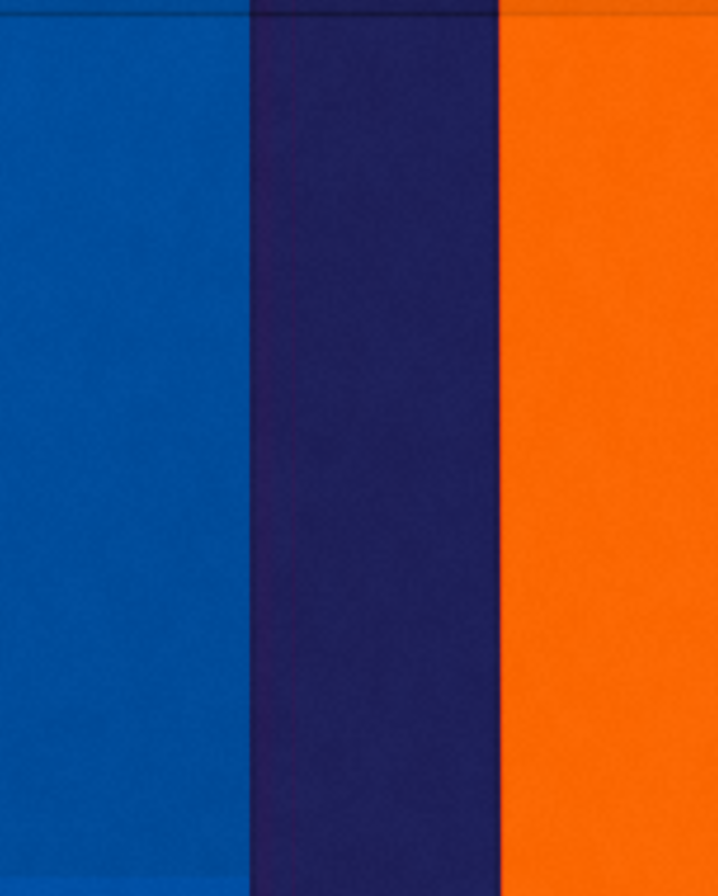
Reproduce this background procedurally as a WebGL 2 fragment shader.

```glsl
#version 300 es
precision highp float;
// Three vertical fabric bands in blue, navy and orange with stitched hems and a faint weave.

uniform vec2 u_resolution;
out vec4 fragColor;

// Colours
const vec3 BLUE = vec3(0.0, 0.302, 0.612);
const vec3 NAVY = vec3(0.118, 0.125, 0.352);
const vec3 ORANGE = vec3(0.984, 0.404, 0.008);
const vec3 FRINGE_RED = vec3(0.85, 0.10, 0.10);
const vec3 THREAD_PLUM = vec3(0.20, 0.09, 0.33);

// Layout, as fractions of the canvas
const float BLUE_EDGE = 0.3475;
const float ORANGE_EDGE = 0.6965;
const float ORANGE_TILT = 0.003;
const float EDGE_SOFTNESS = 0.0028;
const float THREAD_X = 0.409;
const float TOP_SEAM = 0.984;
const float BOTTOM_SEAM = 0.021;

// Texture
const float GRAIN_CELLS = 190.0;
const float GRAIN_AMOUNT = 0.016;
const float MOTTLE_AMOUNT = 0.014;

float hash(vec2 p) {
    vec3 q = fract(vec3(p.xyx) * 0.1031);
    q += dot(q, q.yzx + 33.33);
    return fract((q.x + q.y) * q.z);
}

float valueNoise(vec2 p) {
    vec2 cell = floor(p);
    vec2 f = fract(p);
    f = f * f * (3.0 - 2.0 * f);
    float low = mix(hash(cell), hash(cell + vec2(1, 0)), f.x);
    float high = mix(hash(cell + vec2(0, 1)), hash(cell + vec2(1, 1)), f.x);
    return mix(low, high, f.y);
}

// Soft line centred on zero
float line(float d, float width) {
    return exp(-d * d / (width * width));
}

float softStep(float d, float softness) {
    return smoothstep(-softness, softness, d);
}

void main() {
    vec2 uv = gl_FragCoord.xy / u_resolution;
    vec2 cloth = gl_FragCoord.xy / u_resolution.y;
    float softness = max(EDGE_SOFTNESS, 0.7 / u_resolution.x);

    // Distances to the two band edges
    float fromBlue = uv.x - BLUE_EDGE;
    float fromOrange = uv.x - ORANGE_EDGE + ORANGE_TILT * (uv.y - 0.5);
    float inNavy = softStep(fromBlue, softness);
    float inOrange = softStep(fromOrange, softness);

    // Blue lifts slightly toward the upper left
    vec3 blue = BLUE + vec3(0.0, 0.014, 0.022) * (uv.y - 0.45 - uv.x);

    // Navy with plum threads beside the blue edge
    vec3 navy = mix(NAVY, THREAD_PLUM, 0.4 * line(fromBlue - 0.022, 0.012));
    navy = mix(navy, THREAD_PLUM, 0.5 * line(uv.x - THREAD_X, 0.003));
    navy *= 1.0 - 0.13 * line(fromBlue - 0.006, 0.004);

    vec3 color = mix(mix(blue, navy, inNavy), ORANGE, inOrange);

    // Dark and red fringes where navy meets orange
    color *= 1.0 - 0.18 * line(fromOrange + 0.006, 0.004);
    color = mix(color, FRINGE_RED, 0.4 * line(fromOrange - 0.001, 0.003));

    // Hems along the top and bottom
    float topStrength = mix(mix(0.22, 0.3, inNavy), 0.08, inOrange);
    color *= 1.0 - topStrength * line(uv.y - TOP_SEAM, 0.0035);
    color *= 1.0 - 0.05 * softStep(uv.y - TOP_SEAM, 0.003);
    float bottomHem = 1.0 - softStep(uv.y - BOTTOM_SEAM, 0.004);
    color += vec3(0.0, 0.02, 0.05) * bottomHem * (1.0 - inNavy);

    // Fine grain and broad mottling
    float grain = valueNoise(cloth * GRAIN_CELLS) - 0.5;
    float mottle = valueNoise(cloth * vec2(38.0, 26.0)) - 0.5;
    color += GRAIN_AMOUNT * grain + MOTTLE_AMOUNT * mottle * vec3(0.3, 0.7, 1.0);

    fragColor = vec4(clamp(color, 0.0, 1.0), 1.0);
}
```
